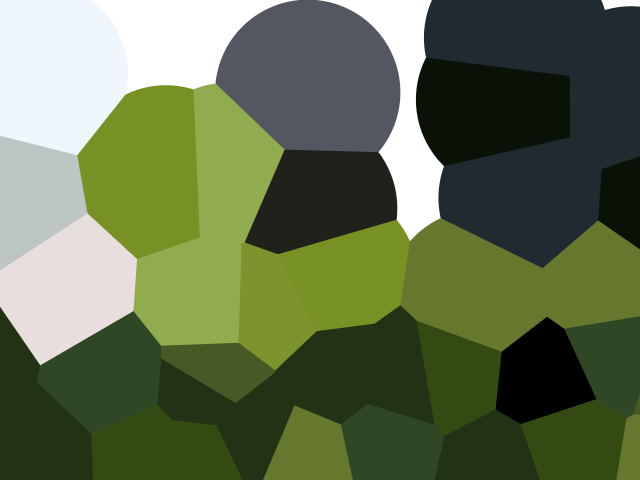
Write a WebGL 2 fragment shader that draws this background.

```glsl
#version 300 es
precision highp float;
// Flat cells with straight borders, cut off by round outer rims on white.
// Seeds sit in jittered rows that widen upwards, some with a close companion;
// each pixel takes its nearest seed's colour, if within one fixed radius.
uniform vec2 u_resolution;
out vec4 fragColor;

const float RADIUS = 0.193;        // rim radius, in canvas heights
const float COMPANION_SHARE = 0.3; // seeds that get a companion
const float COMPANION_GAP = 0.13;
const int ROWS = 5;
const int COLUMNS = 9;
const vec3 BACKGROUND = vec3(1.0);

// The two nearest seeds and their squared distances.
struct Nearest {
    vec2 first;
    vec2 second;
    float firstSq;
    float secondSq;
};

vec2 hash22(vec2 p) {
    vec3 q = fract(p.xyx * vec3(0.1031, 0.1030, 0.0973));
    q += dot(q, q.yzx + 33.33);
    return fract((q.xx + q.yz) * q.zy);
}

vec3 pick(vec3 a, vec3 b, vec3 c, float h) {
    return h < 0.33 ? a : (h < 0.67 ? b : c);
}

// Colour families by region, with a random member for each seed.
vec3 cellColour(vec2 seed) {
    vec2 h = hash22(seed * 713.0 + 91.0);
    vec3 white = mix(vec3(0.97, 0.97, 0.98), vec3(0.94, 0.97, 0.99), h.x);
    vec3 grey = pick(vec3(0.61, 0.63, 0.60), vec3(0.74, 0.77, 0.77),
                     vec3(0.91, 0.87, 0.87), h.x);
    vec3 slate = mix(vec3(0.33, 0.34, 0.38), vec3(0.30, 0.31, 0.25), step(0.7, h.x));
    vec3 night = pick(vec3(0.12, 0.17, 0.19), vec3(0.04, 0.07, 0.03),
                      vec3(0.13, 0.13, 0.11), h.x);
    vec3 lime = pick(vec3(0.57, 0.67, 0.31), vec3(0.49, 0.58, 0.18),
                     vec3(0.47, 0.57, 0.14), h.x);
    vec3 forest = pick(vec3(0.19, 0.28, 0.15), vec3(0.20, 0.29, 0.07),
                       vec3(0.28, 0.35, 0.14), h.x);
    forest = mix(forest, vec3(0.13, 0.20, 0.08), step(0.75, h.y));

    if (seed.x < 0.30 && seed.y > 0.70) return white;
    if (seed.x < 0.22 && seed.y > 0.30) return grey;
    if (seed.x < 0.73 && seed.y > 0.70) return slate;
    if (seed.x > 0.58 && seed.y > 0.50) return night;
    if (h.y < 0.08) return vec3(0.0);
    if (seed.x < 0.85 && seed.y > 0.30) return lime;
    return h.y < 0.20 ? vec3(0.40, 0.47, 0.18) : forest;
}

void addSeed(vec2 p, vec2 seed, inout Nearest near) {
    vec2 d = p - seed;
    float sq = dot(d, d);
    if (sq < near.firstSq) {
        near.second = near.first;
        near.secondSq = near.firstSq;
        near.first = seed;
        near.firstSq = sq;
    } else if (sq < near.secondSq) {
        near.second = seed;
        near.secondSq = sq;
    }
}

// Walks all rows of seeds; spacing and row height grow upwards.
Nearest findNearest(vec2 p) {
    Nearest near = Nearest(vec2(9.0), vec2(-9.0), 100.0, 101.0);
    for (int row = 0; row < ROWS; row++) {
        float r = float(row);
        float spacing = 0.19 + 0.04 * r + 0.006 * r * r;
        float height = 0.05 + 0.16 * r + 0.008 * r * r;
        float stagger = fract(0.5 * r + 0.36);
        for (int column = -1; column < COLUMNS; column++) {
            vec2 id = vec2(float(column), r);
            vec2 jitter = hash22(id * 17.0 + 245.0) - 0.5;
            vec2 seed = vec2((id.x + stagger) * spacing, height)
                      + jitter * vec2(0.4 * spacing, 0.08);
            addSeed(p, seed, near);

            vec2 h = hash22(id * 29.0 + 407.0);
            if (h.x < COMPANION_SHARE) {
                float angle = 6.2832 * h.y;
                addSeed(p, seed + COMPANION_GAP * vec2(cos(angle), sin(angle)), near);
            }
        }
    }
    return near;
}

void main() {
    vec2 p = gl_FragCoord.xy / u_resolution.y;
    float pixel = 1.0 / u_resolution.y;
    Nearest near = findNearest(p);

    // Distance to the border line between the two nearest seeds.
    float border = (near.secondSq - near.firstSq)
                 / (2.0 * max(distance(near.first, near.second), 0.0001));
    float inside = clamp(0.5 + border / pixel, 0.0, 1.0);
    vec3 colour = mix(cellColour(near.second), cellColour(near.first), inside);

    // Round rim against the background.
    float rim = clamp(0.5 + (RADIUS - sqrt(near.firstSq)) / pixel, 0.0, 1.0);
    fragColor = vec4(mix(BACKGROUND, colour, rim), 1.0);
}
```
